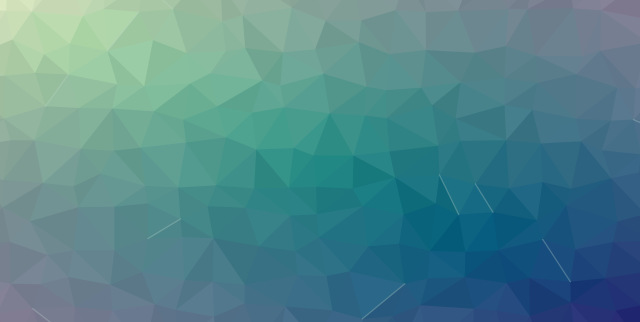
Reproduce this background procedurally as a Shadertoy shader.

```glsl
const vec2 CELLS = vec2(18.0, 9.75);
const vec2 GRID_SHIFT = vec2(0.1, 0.31);
const float JITTER = 0.58;

float hash(vec2 p) {
    vec3 q = fract(vec3(p.xyx) * 0.1031);
    q += dot(q, q.yzx + 33.33);
    return fract((q.x + q.y) * q.z);
}

// Jittered mesh corner, in units of canvas height
vec2 meshVertex(vec2 id, float aspect) {
    vec2 offset = vec2(hash(id + 17.0), hash(id + 53.0)) - 0.5;
    return (id + JITTER * offset + GRID_SHIFT) / CELLS * vec2(aspect, 1.0);
}

// Signed distance to a line, positive on its left
float leftOf(vec2 p, vec2 a, vec2 b) {
    vec2 edge = normalize(b - a);
    return dot(p - a, vec2(-edge.y, edge.x));
}

float segmentDistance(vec2 p, vec2 a, vec2 b) {
    vec2 pa = p - a, ba = b - a;
    return length(pa - ba * clamp(dot(pa, ba) / dot(ba, ba), 0.0, 1.0));
}

// Diagonal ramp from cream to navy, with mauve in the two other corners
vec3 gradient(vec2 uv) {
    const vec3 cream = vec3(0.85, 0.90, 0.75);
    const vec3 lime  = vec3(0.69, 0.85, 0.66);
    const vec3 sage  = vec3(0.52, 0.75, 0.61);
    const vec3 teal  = vec3(0.13, 0.54, 0.51);
    const vec3 ocean = vec3(0.01, 0.35, 0.49);
    const vec3 navy  = vec3(0.14, 0.16, 0.45);
    const vec3 mauve = vec3(0.54, 0.48, 0.58);

    float along = 0.5 * (uv.x + 1.0 - uv.y);
    float across = abs(uv.x + uv.y - 1.0);
    vec3 color = mix(cream, lime, smoothstep(0.0, 0.13, along));
    color = mix(color, sage, clamp((along - 0.12) / 0.13, 0.0, 1.0));
    color = mix(color, teal, clamp((along - 0.25) / 0.25, 0.0, 1.0));
    color = mix(color, ocean, clamp((along - 0.50) / 0.25, 0.0, 1.0));
    color = mix(color, navy, clamp((along - 0.75) / 0.23, 0.0, 1.0));
    return mix(color, mauve, 0.95 * pow(across, 1.15));
}

// Flat facet: colour times coverage, with coverage in alpha
vec4 facet(vec2 p, vec2 a, vec2 b, vec2 c, float seed, float aspect, float pixel) {
    float inside = min(leftOf(p, a, b), min(leftOf(p, b, c), leftOf(p, c, a)));
    float coverage = clamp(0.5 + inside / pixel, 0.0, 1.0);
    vec2 center = (a + b + c) / 3.0 / vec2(aspect, 1.0);
    vec3 color = gradient(clamp(center, 0.0, 1.0)) + 0.045 * (seed - 0.5);
    return vec4(color, 1.0) * coverage;
}

void mainImage(out vec4 fragColor, in vec2 fragCoord) {
    float pixel = 1.0 / iResolution.y;
    float aspect = iResolution.x * pixel;
    vec2 p = fragCoord * pixel;
    vec2 home = floor(p / vec2(aspect, 1.0) * CELLS - GRID_SHIFT);
    vec4 surface = vec4(0.0);
    float seam = 0.0;

    // Split each nearby cell along its shorter diagonal
    for (int y = -1; y <= 1; y++) {
        for (int x = -1; x <= 1; x++) {
            vec2 id = home + vec2(x, y);
            vec2 a = meshVertex(id, aspect);
            vec2 b = meshVertex(id + vec2(1.0, 0.0), aspect);
            vec2 c = meshVertex(id + vec2(1.0, 1.0), aspect);
            vec2 d = meshVertex(id + vec2(0.0, 1.0), aspect);
            // Turn the corners so that the cut always joins a and c
            if (distance(b, d) < distance(a, c)) {
                vec2 first = a;
                a = b; b = c; c = d; d = first;
            }
            surface += facet(p, a, b, c, hash(id + 91.0), aspect, pixel);
            surface += facet(p, a, c, d, hash(id + 137.0), aspect, pixel);

            // Rare pale hairlines between facets
            float line = 1.0 - smoothstep(0.0, 0.0008 + pixel, segmentDistance(p, a, c));
            seam = max(seam, line * step(0.955, hash(id + 211.0)));
        }
    }
    vec3 color = surface.rgb / max(surface.a, 0.001);
    color = mix(color, vec3(0.75, 0.85, 0.80), 0.3 * seam);
    fragColor = vec4(color, 1.0);
}
```
